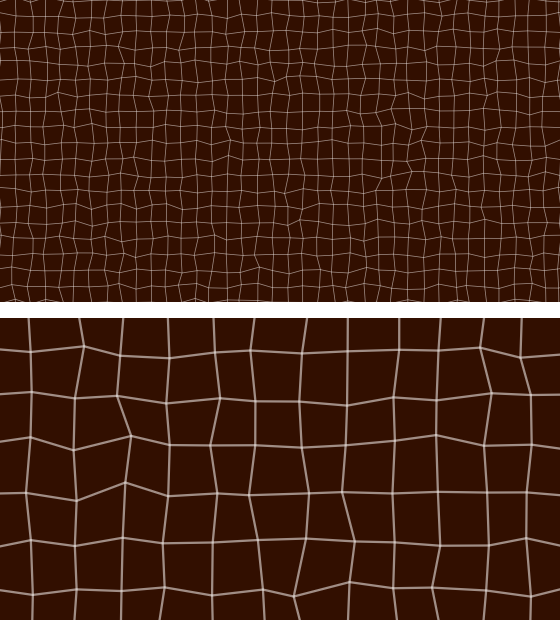
Top, the full canvas; bottom, a detail of the centre.
Write a Shadertoy shader that draws this pattern.

```glsl
// Thin pale wire mesh with randomly nudged joints on a dark brown ground.
#define GRID vec2(37.0, 19.0)      // cells across and down
#define JITTER 0.23                // largest joint shift, in cells
#define LINE_WIDTH 0.0025          // in canvas heights
#define LINE_OPACITY 0.55
#define GROUND_COLOR vec3(0.197, 0.058, 0.0)
#define LINE_COLOR vec3(0.98, 0.96, 0.95)

vec2 hash22(vec2 p) {
    vec3 q = fract(p.xyx * vec3(0.1031, 0.1030, 0.0973));
    q += dot(q, q.yzx + 33.33);
    return fract((q.xx + q.yz) * q.zy);
}

// Joint position in canvas heights; mostly small shifts with a few large ones.
vec2 jointPosition(vec2 id, vec2 cellSize) {
    vec2 h = 2.0 * hash22(mod(id, GRID) + 7.0) - 1.0;
    vec2 shift = JITTER * h * (0.35 + 0.65 * h * h);
    return (id + shift) * cellSize;
}

float segmentDistance(vec2 p, vec2 a, vec2 b) {
    vec2 pa = p - a, ba = b - a;
    float t = clamp(dot(pa, ba) / dot(ba, ba), 0.0, 1.0);
    return length(pa - ba * t);
}

// Share of a pixel-wide box covered by a line at distance d.
float lineCoverage(float d, float pixel) {
    float halfWidth = 0.5 * LINE_WIDTH;
    float upper = min(d + 0.5 * pixel, halfWidth);
    float lower = max(d - 0.5 * pixel, -halfWidth);
    return max(upper - lower, 0.0) / pixel;
}

void mainImage(out vec4 fragColor, in vec2 fragCoord) {
    float pixel = 1.0 / iResolution.y;
    vec2 p = fragCoord * pixel;
    vec2 cellSize = vec2(iResolution.x * pixel, 1.0) / GRID;
    vec2 cell = floor(p / cellSize);

    // Nearest horizontal and vertical strands around this cell
    float across = 1e3, upward = 1e3;
    for (int y = -1; y <= 1; y++) {
        for (int x = -1; x <= 1; x++) {
            vec2 id = cell + vec2(x, y);
            vec2 joint = jointPosition(id, cellSize);
            vec2 right = jointPosition(id + vec2(1.0, 0.0), cellSize);
            vec2 above = jointPosition(id + vec2(0.0, 1.0), cellSize);
            across = min(across, segmentDistance(p, joint, right));
            upward = min(upward, segmentDistance(p, joint, above));
        }
    }

    // Translucent strands overlap, so the joints look brighter
    float a = LINE_OPACITY * lineCoverage(across, pixel);
    float b = LINE_OPACITY * lineCoverage(upward, pixel);
    float alpha = 1.0 - (1.0 - a) * (1.0 - b);
    fragColor = vec4(mix(GROUND_COLOR, LINE_COLOR, alpha), 1.0);
}
```
